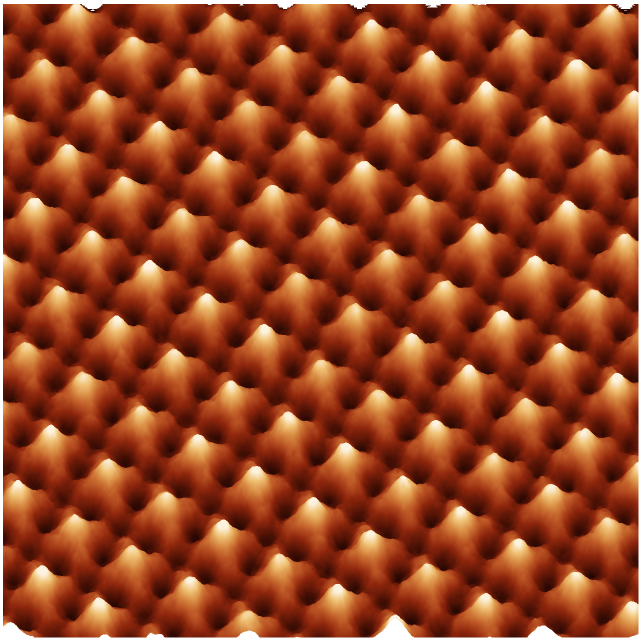
Write a Shadertoy shader that draws this pattern.

```glsl
const vec2 AXIS_A = vec2(0.0896, -0.0495);   // lattice steps, canvas widths
const vec2 AXIS_B = vec2(0.0515, 0.0856);
const vec2 ORIGIN = vec2(0.5026, 0.380);     // ground point under one peak
const float RELIEF = 0.056;                  // screen lift of unit height
const float MAX_HEIGHT = 1.2;
const float RIDGE = 0.50;
const float WELL_DEPTH = 0.42;
const float PEAK_RISE = 0.90;
const float PEAK_VARIATION = 0.14;
const float SHALLOW_WELL = 0.07;
const float GRAIN_SIZE = 0.009;
const float GRAIN = 0.08;
const float FRONT = -0.028;                  // near and far ends of the ground
const float BACK = 0.977;
const vec2 FRAME_MIN = vec2(0.005, 0.001);
const vec2 FRAME_MAX = vec2(0.9975, 0.991);
const vec3 BACKDROP = vec3(1.0);
const int MARCH_STEPS = 24;
const int SAMPLES = 2;                       // per axis, for smooth edges
const float TAU = 6.2831853;

const int STOPS = 7;
const float LEVELS[STOPS] = float[](0.04, 0.20, 0.38, 0.54, 0.68, 0.84, 0.98);
const vec3 COLORS[STOPS] = vec3[](
    vec3(0.08, 0.01, 0.01), vec3(0.31, 0.07, 0.02), vec3(0.56, 0.15, 0.05),
    vec3(0.73, 0.33, 0.14), vec3(0.84, 0.53, 0.25), vec3(0.94, 0.76, 0.46),
    vec3(0.99, 0.95, 0.87));

float hash(vec2 p) {
    return fract(sin(dot(p, vec2(127.1, 311.7))) * 43758.5453);
}

float noise(vec2 p) {
    vec2 i = floor(p), f = fract(p);
    f = f * f * (3.0 - 2.0 * f);
    return mix(mix(hash(i), hash(i + vec2(1, 0)), f.x),
               mix(hash(i + vec2(0, 1)), hash(i + vec2(1, 1)), f.x), f.y);
}

// One peak and three wells per cell, on a half-spaced grid
float surfaceHeight(vec2 ground) {
    vec2 cell = inverse(mat2(AXIS_A, AXIS_B)) * (ground - ORIGIN);
    vec2 wave = cos(TAU * cell);
    float crest = 0.5 + 0.25 * (wave.x + wave.y);
    float well = 0.5 * dot(wave, wave);
    float peak = pow(max(crest, 0.0), 5.0);
    float fill = pow(max(1.0 - crest, 0.0), 3.0);
    float rise = PEAK_RISE + PEAK_VARIATION * (noise(cell) - 0.5);

    vec2 q = ground / GRAIN_SIZE;
    float grain = noise(q) + 0.5 * noise(2.1 * q + 17.0) - 0.75;
    float h = RIDGE - WELL_DEPTH * well + rise * peak
            + SHALLOW_WELL * fill + GRAIN * grain;
    return max(h, 0.01);
}

vec3 heightColor(float h) {
    vec3 color = COLORS[0];
    for (int i = 1; i < STOPS; i++) {
        float blend = (h - LEVELS[i - 1]) / (LEVELS[i] - LEVELS[i - 1]);
        color = mix(color, COLORS[i], clamp(blend, 0.0, 1.0));
    }
    return color;
}

// March the oblique view ray over the ground from near to far
vec3 render(vec2 p) {
    if (any(lessThan(p, FRAME_MIN)) || any(greaterThan(p, FRAME_MAX)))
        return BACKDROP;

    float depth = max(p.y - RELIEF * MAX_HEIGHT, FRONT);
    float stride = (p.y - depth) / float(MARCH_STEPS);
    float lastGap = (p.y - depth) / RELIEF - surfaceHeight(vec2(p.x, depth));
    if (lastGap < 0.0) return BACKDROP;      // below the front edge

    for (int i = 0; i < MARCH_STEPS; i++) {
        depth += stride;
        if (depth > BACK) break;             // past the far edge
        float gap = (p.y - depth) / RELIEF - surfaceHeight(vec2(p.x, depth));
        if (gap <= 0.0) {
            depth -= stride * gap / (gap - lastGap);
            return heightColor(surfaceHeight(vec2(p.x, depth)));
        }
        lastGap = gap;
    }
    return BACKDROP;
}

void mainImage(out vec4 fragColor, in vec2 fragCoord) {
    vec3 sum = vec3(0.0);
    for (int y = 0; y < SAMPLES; y++)
        for (int x = 0; x < SAMPLES; x++) {
            vec2 offset = (vec2(x, y) + 0.5) / float(SAMPLES) - 0.5;
            sum += render((fragCoord + offset) / iResolution.x);
        }
    fragColor = vec4(sum / float(SAMPLES * SAMPLES), 1.0);
}
```
